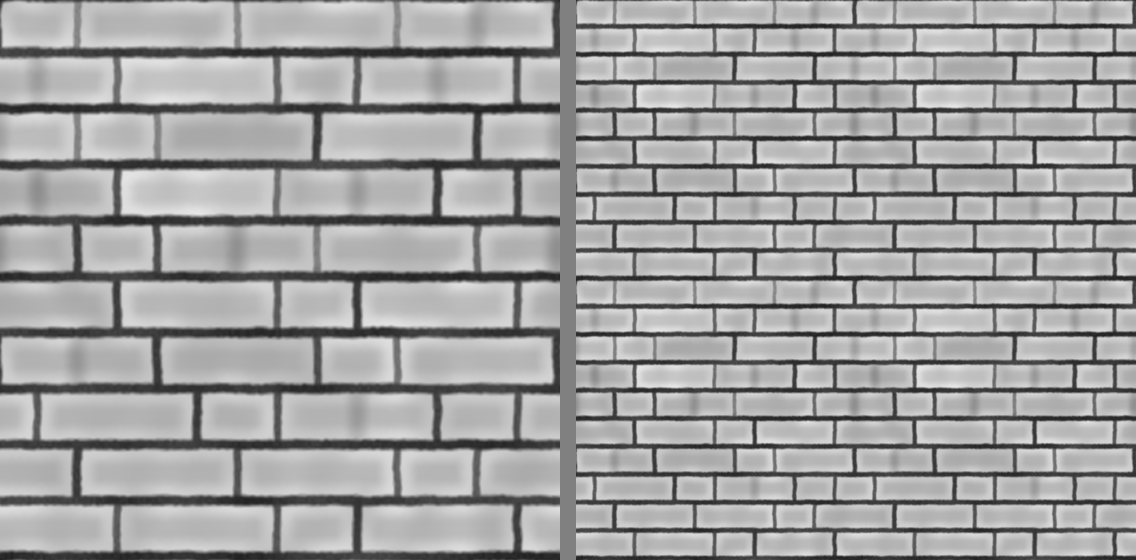
Left, the tile; right, the same tile 2 across and 2 down.
Give the GLSL for this texture, as a Shadertoy shader.

```glsl
// Grey running brick wall: soft dark mortar, pale rims, stretchers mixed with headers.
#define ROWS 10.0
#define UNITS 14.0
#define ORIGIN vec2(-0.005, 0.006)
#define JOINT_CORE 0.0033
#define JOINT_EDGE 0.0138
#define FACE_TONE 0.705
#define RIM_GAIN 0.105
#define BRICK_VARIATION 0.05
#define MORTAR_DARK 0.15
#define MORTAR_LIGHT 0.55
#define WOBBLE 0.0016
#define GRAIN 0.05

// Unit in which each course's header starts, from the bottom course up
const float HEADER_START[10] = float[10](7., 10., 5., 8., 7., 2., 11., 2., 7., 0.);

float hash(vec2 p) {
    vec3 q = fract(p.xyx * vec3(0.1031, 0.1030, 0.0973));
    q += dot(q, q.yzx + 33.33);
    return fract((q.x + q.y) * q.z);
}

// Value noise over the unit square, wrapping after a whole number of cells
float tileNoise(vec2 p, vec2 cells) {
    vec2 g = p * cells;
    vec2 i = floor(g);
    vec2 f = g - i;
    f = f * f * (3.0 - 2.0 * f);
    vec2 a = mod(i, cells);
    vec2 b = mod(i + 1.0, cells);
    return mix(mix(hash(a), hash(vec2(b.x, a.y)), f.x),
               mix(hash(vec2(a.x, b.y)), hash(b), f.x), f.y);
}

// Coverage of a mortar joint at a distance from its centre line
float joint(float dist) {
    return 1.0 - smoothstep(JOINT_CORE, JOINT_EDGE, dist);
}

// Pale band that fades from the joint into the brick
float rimBand(float dist) {
    return 1.0 - smoothstep(0.012, 0.042, dist);
}

void mainImage(out vec4 fragColor, in vec2 fragCoord) {
    vec2 p = fragCoord / iResolution.xy;

    // Uneven joint lines
    vec2 wobble = vec2(tileNoise(p, vec2(14, 30)), tileNoise(p + 0.37, vec2(30, 20))) - 0.5;
    wobble += 0.6 * (vec2(tileNoise(p, vec2(110)), tileNoise(p + 0.61, vec2(130))) - 0.5);
    vec2 q = p - ORIGIN + 2.0 * WOBBLE * wobble;

    // Course, and position along it measured from its header
    float v = q.y * ROWS;
    float row = mod(floor(v), ROWS);
    float start = HEADER_START[int(row)];
    float u = mod(q.x * UNITS - start, UNITS);

    // Ends of the brick: one header, then three stretchers
    float left = 0.0;
    float right = 2.0;
    if (u >= 2.0) {
        left = 2.0 + 4.0 * floor((u - 2.0) / 4.0);
        right = left + 4.0;
    }
    // One course has its middle stretcher cut in two
    if (row == 2.0 && left == 6.0) {
        if (u < 8.0) right = 8.0;
        else left = 8.0;
    }

    // Distances to the nearest joints, in canvas units
    float bedDist = min(fract(v), 1.0 - fract(v)) / ROWS;
    float headDist = min(u - left, right - u) / UNITS;
    float nearEnd = u - left < right - u ? left : right;
    vec2 jointId = vec2(mod(start + nearEnd, UNITS), row);
    vec2 brickId = vec2(mod(start + left, UNITS), row) + 40.0;

    // Brick face: tone per brick, cloudy shading and pale rims
    float cloud = tileNoise(p, vec2(17, 12)) - 0.5;
    float streak = tileNoise(p, vec2(23, 10)) - 0.5;
    float rim = 1.0 - (1.0 - rimBand(bedDist)) * (1.0 - 0.8 * rimBand(headDist));
    float tone = FACE_TONE + BRICK_VARIATION * (hash(brickId) - 0.5);
    tone += 0.04 * cloud + 0.03 * streak;
    tone += RIM_GAIN * rim * (0.9 + 0.7 * cloud);
    tone += 0.07 * step(0.93, hash(brickId + 7.0));

    // Faint shadow of a joint across the middle of some stretchers
    float middle = abs(u - 0.5 * (left + right)) / UNITS;
    float ghost = step(3.0, right - left) * step(0.7, hash(brickId + 19.0));
    tone -= 0.11 * ghost * (1.0 - smoothstep(0.0, 0.03, middle));

    // Mortar: upright joints range from dark to worn, bed joints stay dark
    float grain = GRAIN * (tileNoise(p, vec2(190, 150)) - 0.5);
    float wear = hash(jointId + 80.0);
    float headTone = mix(MORTAR_DARK + 0.08, MORTAR_LIGHT, wear * wear) + grain;
    float bedTone = MORTAR_DARK + 0.13 * tileNoise(vec2(p.x, floor(v + 0.5) / ROWS + 0.001), vec2(9, 10)) + grain;
    tone = mix(tone, headTone, joint(headDist * (1.1 + 0.3 * wear)));
    tone = mix(tone, bedTone, joint(bedDist));

    fragColor = vec4(vec3(clamp(tone, 0.0, 1.0)), 1.0);
}
```
